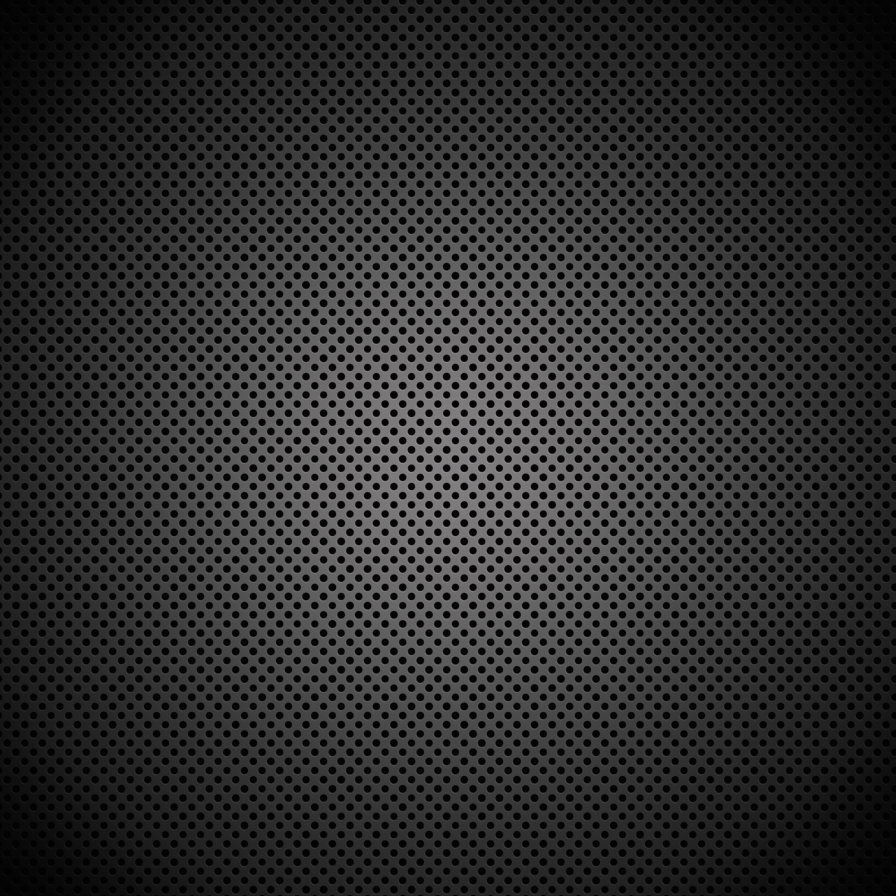
Give the GLSL for this texture, as a WebGL 2 fragment shader.

```glsl
#version 300 es
precision highp float;
// Perforated dark metal sheet under a soft round light.
// Two interleaved rectangular grids form the staggered holes; a radial
// falloff lights the plate, and thin crescents catch light on the hole rims.

#define PITCH vec2(0.01962, 0.02045)
#define GRID_ORIGIN vec2(0.4887, 0.5286)
#define HOLE_RADIUS 0.0042
#define RADIUS_JITTER 0.0004
#define EDGE_SOFTNESS 0.0009
#define LIGHT_CENTER vec2(0.5, 0.495)
#define LIGHT_SPREAD 0.44
#define LIGHT_POWER 1.74
#define RIM_STRENGTH 0.07

uniform vec2 u_resolution;
out vec4 fragColor;

const vec3 PLATE_COLOR = vec3(0.505, 0.498, 0.503);
const vec3 HOLE_COLOR = vec3(0.022);

float hash(vec2 p) {
  vec3 q = fract(vec3(p.xyx) * 0.1031);
  q += dot(q, q.yzx + 33.33);
  return fract((q.x + q.y) * q.z);
}

// Returns hole coverage in x and rim highlight in y for one grid.
vec2 holeGrid(vec2 uv, vec2 shift, float aa) {
  vec2 cell = (uv - GRID_ORIGIN) / PITCH - shift;
  vec2 id = floor(cell + 0.5);
  vec2 offset = (cell - id) * PITCH;
  float radius = HOLE_RADIUS + RADIUS_JITTER * (hash(id + shift + 80.0) - 0.6);
  float d = length(offset) - radius;
  float hole = 1.0 - smoothstep(-aa, aa, d);

  // The rim is lit along the lower left side of each hole.
  float facing = dot(normalize(offset + 1e-6), normalize(vec2(-0.5, -0.85)));
  float band = 1.0 - smoothstep(0.0, 1.4 * aa, abs(d - aa));
  return vec2(hole, band * smoothstep(0.2, 1.0, facing));
}

// Radial light, fading further to black in the corners.
float plateLight(vec2 uv) {
  float r = length(uv - LIGHT_CENTER);
  float glow = exp(-pow(r / LIGHT_SPREAD, LIGHT_POWER));
  return glow * (1.0 - 0.75 * smoothstep(0.52, 0.72, r));
}

void main() {
  float side = min(u_resolution.x, u_resolution.y);
  vec2 uv = (gl_FragCoord.xy - 0.5 * u_resolution) / side + 0.5;
  float aa = max(EDGE_SOFTNESS, 0.7 / side);

  // Overlay both halves of the staggered pattern.
  vec2 holes = max(holeGrid(uv, vec2(0.0), aa), holeGrid(uv, vec2(0.5), aa));

  // Plate, rims, then holes.
  float light = plateLight(uv);
  vec3 color = PLATE_COLOR * light;
  color += RIM_STRENGTH * holes.y * (0.25 + 0.75 * sqrt(light));
  color = mix(color, HOLE_COLOR * (0.3 + 0.7 * light), holes.x);

  fragColor = vec4(color, 1.0);
}
```
